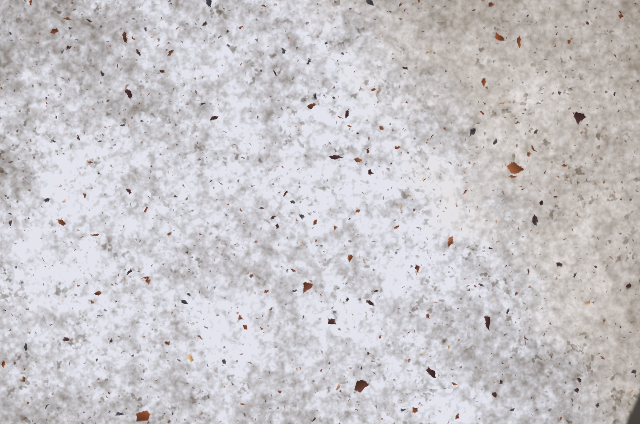
Write a Shadertoy shader that draws this texture.

```glsl
// Clumpy white powder turning to warm sand at the right, strewn with brown husk flakes.

const vec3 SHADOW   = vec3(0.56, 0.53, 0.51);
const vec3 BRIGHT   = vec3(0.84, 0.84, 0.87);
const vec3 SAND     = vec3(1.01, 0.985, 0.94);  // tint of the warm side
const vec3 PLUM     = vec3(0.23, 0.14, 0.14);
const vec3 RUST     = vec3(0.48, 0.25, 0.15);
const vec3 TAN      = vec3(0.80, 0.62, 0.42);
const vec3 CHARCOAL = vec3(0.23, 0.22, 0.25);
const vec3 EDGE     = vec3(0.30, 0.28, 0.26);

const float BASE_TONE     = 0.97;
const float CLUMP_SCALE   = 19.0;   // largest clumps per canvas height
const float CLUMP_DEPTH   = 0.52;
const float GRAIN_SCALE   = 62.0;
const float GRAIN_DEPTH   = 0.95;
const float BROAD_DEPTH   = 0.85;
const float PIT_DEPTH     = 0.65;
const float VIGNETTE      = 0.46;
const float SAND_CONTRAST = 0.70;

vec3 hash3(vec2 p) {
    vec3 q = fract(p.xyx * vec3(0.1031, 0.1030, 0.0973));
    q += dot(q, q.yxz + 33.33);
    return fract((q.xxy + q.yzz) * q.zyx);
}

mat2 rotation(float a) {
    float c = cos(a), s = sin(a);
    return mat2(c, s, -s, c);
}

float valueNoise(vec2 p) {
    vec2 i = floor(p), f = fract(p);
    f = f * f * (3.0 - 2.0 * f);
    float low  = mix(hash3(i).x, hash3(i + vec2(1, 0)).x, f.x);
    float high = mix(hash3(i + vec2(0, 1)).x, hash3(i + vec2(1, 1)).x, f.x);
    return mix(low, high, f.y);
}

// Layered noise around zero, each octave turned to hide the lattice
float layered(vec2 p) {
    float weight = 0.5, sum = 0.0;
    for (int i = 0; i < 3; i++) {
        p = rotation(0.7) * p + 17.0;
        sum += weight * (valueNoise(p) - 0.5);
        p *= 1.95;
        weight *= 0.75;
    }
    return sum;
}

// Squared distance to the nearest scattered point: round, soft lumps
float cellular(vec2 p) {
    vec2 id = floor(p);
    float nearest = 4.0;
    for (int y = -1; y <= 1; y++)
    for (int x = -1; x <= 1; x++) {
        vec2 cell = id + vec2(x, y);
        vec2 d = cell + hash3(cell).xy - p;
        nearest = min(nearest, dot(d, d));
    }
    return nearest;
}

float clumps(vec2 p) {
    vec2 q = (p + 0.012 * vec2(layered(p * 45.0), layered(p * 45.0 + 71.0))) * CLUMP_SCALE;
    float weight = 0.75, sum = 0.0;
    for (int i = 0; i < 3; i++) {
        sum += weight * (0.24 - cellular(q + 19.0 * float(i)));
        q = rotation(0.9) * q * 2.1;
        weight *= 0.95;
    }
    return sum;
}

vec3 huskColor(float pick) {
    vec3 c = mix(PLUM, RUST, smoothstep(0.35, 0.70, pick));
    c = mix(c, TAN, smoothstep(0.90, 0.96, pick));
    return pick < 0.22 ? CHARCOAL : c;
}

// Angular flakes, one per kept cell; halfLength is the smallest and largest size
vec3 scatterFlakes(vec3 col, vec2 p, float cellSize, float keep, vec2 halfLength,
                   float opacity, float seed) {
    float soft = 0.7 / iResolution.y + 0.0005;
    vec2 id = floor(p / cellSize);
    for (int y = -1; y <= 1; y++)
    for (int x = -1; x <= 1; x++) {
        vec2 cell = id + vec2(x, y) + seed;
        vec3 place = hash3(cell);
        if (place.z > keep) continue;
        vec3 look = hash3(cell + 57.3);
        vec2 q = p - (cell - seed + place.xy) * cellSize;
        q = rotation(look.x * 6.283) * q;
        q.y *= mix(1.2, 2.4, look.y);
        float size = mix(halfLength.x, halfLength.y, look.z * look.z);
        // Convex shard: intersection of five uneven half planes
        float d = -1.0;
        for (int k = 0; k < 5; k++) {
            vec3 side = hash3(cell + 11.7 * float(k + 1));
            float a = 1.2566 * (float(k) + 0.7 * side.x);
            d = max(d, dot(q, vec2(cos(a), sin(a))) - size * mix(0.5, 1.0, side.y));
        }
        float facet = 1.0 + 0.25 * clamp((q.x + q.y) / size, -1.0, 1.0);
        vec3 husk = huskColor(fract(place.x * 17.0 + look.y * 5.0)) * facet;
        col = mix(col, husk, opacity * (1.0 - smoothstep(-soft, soft, d)));
    }
    return col;
}

void mainImage(out vec4 fragColor, in vec2 fragCoord) {
    vec2 p = fragCoord / iResolution.y;
    vec2 uv = fragCoord / iResolution.xy;
    float aspect = iResolution.x / iResolution.y;

    // Large patches and the slanted border of the sand
    float broad = layered(p * 5.5 + 3.0);
    float sand = smoothstep(-0.16, 0.17, p.x - 1.44 + 0.6 * p.y + 0.3 * broad);

    // Powder relief, grains and small dark pits
    float grain = layered(p * GRAIN_SCALE);
    float relief = CLUMP_DEPTH * clumps(p) + GRAIN_DEPTH * grain + BROAD_DEPTH * broad;
    float tone = BASE_TONE - 0.12 * sand + relief * mix(1.0, SAND_CONTRAST, sand);
    float pits = smoothstep(0.12, 0.30, layered(p * 58.0 + 40.0));
    tone -= PIT_DEPTH * pits * smoothstep(-0.12, 0.20, layered(p * 13.0 + 9.0));

    // Shaded hollow at the upper left and darker rim
    vec2 hollow = rotation(0.5) * (p - vec2(0.30, 0.77)) * vec2(5.0, 9.0);
    tone -= 0.25 * exp(-dot(hollow, hollow));
    tone -= VIGNETTE * smoothstep(0.30, 0.80, length(uv - vec2(0.44, 0.45)));
    vec3 col = mix(SHADOW, BRIGHT, min(tone, 1.18)) * mix(vec3(1.0), SAND, sand);

    // Fine grains, specks, then husk flakes with ragged outlines
    vec2 ragged = p + 0.006 * vec2(layered(p * 110.0), layered(p * 110.0 + 31.0));
    col = scatterFlakes(col, ragged, 0.018, 0.26, vec2(0.0014, 0.0042), 0.60, 13.0);
    col = scatterFlakes(col, ragged, 0.040, 0.28, vec2(0.0030, 0.0090), 0.88, 131.0);
    col = scatterFlakes(col, ragged, 0.085, 0.28, vec2(0.0075, 0.0215), 0.95, 277.0);

    // Dark sliver in the lower right corner
    float corner = smoothstep(0.0, 0.014, p.x - aspect + 0.04 - 0.45 * p.y);
    col = mix(col, EDGE * (0.9 + 0.5 * broad), corner);

    fragColor = vec4(clamp(col, 0.0, 1.0), 1.0);
}
```
